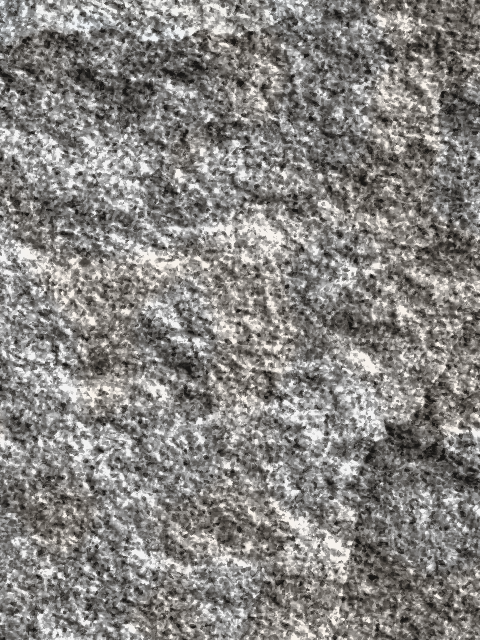
A Shadertoy shader for this texture:

```glsl
vec3 hash3(vec2 p) {
    vec3 q = fract(p.xyx * vec3(0.1031, 0.1030, 0.0973));
    q += dot(q, q.yxz + 33.33);
    return fract((q.xxy + q.yzz) * q.zyx);
}

// Cellular noise: random cell values, blended softly or crisply
float cells(vec2 p, float crispness) {
    vec2 id = floor(p), f = fract(p);
    float total = 0.0, weights = 0.0;
    for (int y = -1; y <= 1; y++)
    for (int x = -1; x <= 1; x++) {
        vec2 cell = vec2(x, y);
        vec3 rnd = hash3(id + cell + 200.0);
        vec2 d = cell + rnd.xy - f;
        float w = exp(-crispness * dot(d, d)) + 1e-9;
        total += w * rnd.z;
        weights += w;
    }
    return total / weights;
}

// Rough surface lit from above, finer octaves stronger
float relief(vec2 p) {
    float tone = 0.0, strength = 0.5;
    vec2 q = p * vec2(5.5, 7.5);
    for (int i = 0; i < 5; i++) {
        float height = cells(q, 6.0);
        float above = cells(q + vec2(0.15, 0.45), 6.0);
        tone += strength * (0.34 * (height - above) + 0.11 * (height - 0.5));
        strength = min(strength + 0.14, 1.0);
        q = mat2(0.98, 0.17, -0.17, 0.98) * q * 2.1 + 17.3;
    }
    return tone;
}

// Broken edges: lit to the left of each segment, shadowed to the right
float folds(vec2 p) {
    vec4 edges[11] = vec4[11](
        vec4(0.00, 0.938, 0.38, 0.945), vec4(0.38, 0.945, 0.55, 0.99),
        vec4(0.53, 0.67, 0.42, 0.85), vec4(0.53, 0.56, 0.71, 0.635),
        vec4(0.70, 0.64, 0.69, 0.95), vec4(0.52, 0.00, 0.56, 0.26),
        vec4(0.56, 0.26, 0.60, 0.34), vec4(0.60, 0.34, 0.66, 0.37),
        vec4(0.66, 0.37, 0.75, 0.50), vec4(0.66, 0.37, 0.70, 0.28),
        vec4(0.48, 0.46, 0.55, 0.55));
    float tone = 0.0;
    for (int i = 0; i < 11; i++) {
        vec2 along = edges[i].zw - edges[i].xy, r = p - edges[i].xy;
        float t = clamp(dot(r, along) / dot(along, along), 0.0, 1.0);
        float d = length(r - along * t);
        float side = (along.x * r.y - along.y * r.x) / length(along) / (d + 0.001);
        tone += side > 0.0 ? 0.11 * side * exp(-d / 0.016)
                           : 0.27 * side * exp(-d / 0.018);
    }
    return clamp(tone, -0.27, 0.13);
}

void mainImage(out vec4 fragColor, in vec2 fragCoord) {
    vec2 p = fragCoord / iResolution.y;
    vec2 warp = vec2(cells(p * 16.0, 6.0), cells(p * 16.0 + 50.0, 6.0)) - 0.5;
    warp += 0.5 * (vec2(cells(p * 50.0, 6.0), cells(p * 50.0 + 90.0, 6.0)) - 0.5);
    vec2 bent = p + 0.028 * warp;

    // Large planes of the rock face
    float ledge = smoothstep(0.935, 0.95, bent.y) * smoothstep(0.54, 0.42, bent.x);
    float hollow = smoothstep(0.0, 0.04, bent.x - 0.52 - 0.17 * bent.y)
                 * smoothstep(0.46, 0.32, bent.y);
    float upperBand = smoothstep(0.65, 0.85, p.y) * (1.0 - ledge);
    float tone = 0.53 + 0.09 * ledge - 0.07 * hollow - 0.03 * upperBand;
    tone += folds(bent) + relief(p);

    // Mineral grains, pale flecks and dark mica specks
    vec2 rough = p + 0.12 * warp.yx * 0.05;
    tone += 0.32 * (cells(rough * 250.0, 14.0) - 0.5);
    tone += 0.22 * (cells(rough * vec2(135.0, 150.0) + 31.0, 12.0) - 0.5);
    tone += 0.12 * smoothstep(0.75, 0.9, cells(rough * 170.0 + 11.0, 20.0));
    tone -= 0.24 * smoothstep(0.82, 0.93, cells(rough * vec2(150.0, 175.0) + 70.0, 20.0));
    tone = clamp(0.35 * tone + 0.325 * exp(2.0 * tone - 1.0), 0.09, 0.95);

    // Faint brown stains in the shade, cool light on the ledge
    float stain = smoothstep(0.45, 0.85, cells(p * 9.0 + 12.0, 6.0) + 0.25 * smoothstep(0.35, 0.75, p.x));
    vec3 tint = mix(vec3(1.03, 0.99, 0.94), vec3(1.0), smoothstep(0.15, 0.6, tone));
    tint *= mix(vec3(1.0), vec3(1.025, 0.997, 0.965), stain);
    tint *= mix(vec3(1.0), vec3(0.98, 1.0, 1.015), ledge);
    fragColor = vec4(clamp(tone * tint, 0.0, 1.0), 1.0);
}
```
